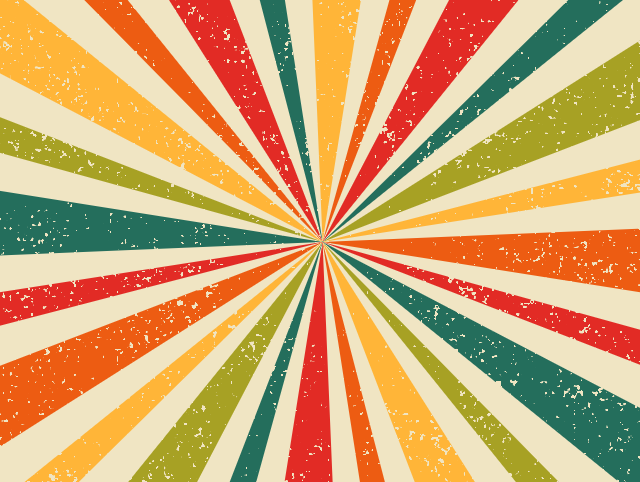
Write a Shadertoy shader that draws this background.

```glsl
const vec3 CREAM  = vec3(0.94, 0.897, 0.765);
const vec3 ORANGE = vec3(0.93, 0.36, 0.07);
const vec3 YELLOW = vec3(1.00, 0.71, 0.22);
const vec3 OLIVE  = vec3(0.655, 0.63, 0.14);
const vec3 TEAL   = vec3(0.14, 0.43, 0.36);
const vec3 RED    = vec3(0.886, 0.17, 0.145);

const vec2  CENTER      = vec2(0.504, 0.498); // fraction of the canvas
const float RAY_COUNT   = 24.0;
const float FIRST_RAY   = radians(-3.3);      // axis of ray 0
const float WIDE_HALF   = radians(5.7);       // half angle of even rays
const float NARROW_HALF = radians(2.85);      // half angle of odd rays
const float SKIP_AT     = 7.0;                // the colour cycle jumps one step here

const float GRAIN_SCALE = 135.0;              // grain cells per canvas height
const float PATCH_SCALE = 10.0;               // wear patches per canvas height
const float GRAIN_SPARSE = 0.88;              // grain threshold outside patches
const float GRAIN_DENSE  = 0.68;              // grain threshold inside patches
const float GRAIN_SOFT   = 0.03;
const float TAU = 6.2831853;

// Integer hash of a lattice cell, 0 to 1
float hash(vec2 cell) {
    uvec2 q = uvec2(ivec2(cell)) * uvec2(1597334673u, 3812015801u);
    uint n = (q.x ^ q.y) * 1597334673u;
    n = (n ^ (n >> 15)) * 2246822519u;
    n ^= n >> 13;
    return float(n >> 8) / 16777216.0;
}

float valueNoise(vec2 p) {
    vec2 cell = floor(p);
    vec2 f = fract(p);
    f = f * f * (3.0 - 2.0 * f);
    float low  = mix(hash(cell), hash(cell + vec2(1, 0)), f.x);
    float high = mix(hash(cell + vec2(0, 1)), hash(cell + vec2(1, 1)), f.x);
    return mix(low, high, f.y);
}

// Five colours in turn, with a single skipped step
vec3 rayColor(float index) {
    float slot = mod(index + step(SKIP_AT, index), 5.0);
    if (slot < 0.5) return ORANGE;
    if (slot < 1.5) return YELLOW;
    if (slot < 2.5) return OLIVE;
    if (slot < 3.5) return TEAL;
    return RED;
}

// Worn specks, gathered in patches and rare near the centre
float speckle(vec2 p, float radius) {
    float grain = 0.6 * valueNoise(p * GRAIN_SCALE)
                + 0.4 * valueNoise(p * GRAIN_SCALE * 2.1 + 31.0);
    float wear = valueNoise(p * PATCH_SCALE + 7.0);
    float threshold = mix(GRAIN_SPARSE, GRAIN_DENSE, wear);
    threshold += 0.1 * (1.0 - smoothstep(0.04, 0.28, radius));
    return smoothstep(threshold - GRAIN_SOFT, threshold + GRAIN_SOFT, grain);
}

void mainImage(out vec4 fragColor, in vec2 fragCoord) {
    float pixel = 1.0 / iResolution.y;
    vec2 p = fragCoord * pixel;
    vec2 fromCenter = (fragCoord - CENTER * iResolution.xy) * pixel;
    float radius = length(fromCenter);

    // Nearest ray and the signed distance to its edge
    float sector = TAU / RAY_COUNT;
    float turn = (atan(fromCenter.y, fromCenter.x) - FIRST_RAY) / sector;
    float nearest = floor(turn + 0.5);
    float index = mod(nearest, RAY_COUNT);
    float halfAngle = mix(WIDE_HALF, NARROW_HALF, mod(index, 2.0));
    float edge = radius * sin(abs(turn - nearest) * sector - halfAngle);
    float coverage = clamp(0.5 - edge / pixel, 0.0, 1.0);

    coverage *= 1.0 - speckle(p, radius);
    fragColor = vec4(mix(CREAM, rayColor(index), coverage), 1.0);
}
```
